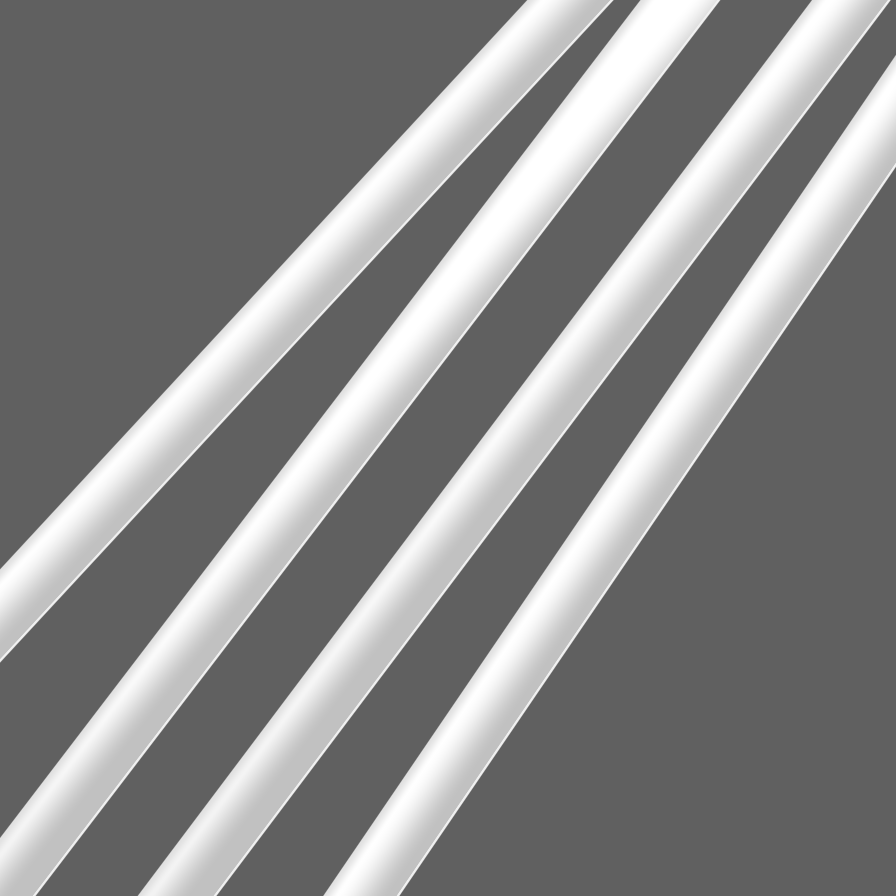
Reproduce this background procedurally as a Shadertoy shader.

```glsl
// Four glossy white rods crossing a flat grey field diagonally, lit from the upper left.

const vec3  BACKGROUND  = vec3(0.376);
const float HIGHLIGHT   = 1.0;
const float SHADOW      = 0.755;
const float EDGE_DIM    = 0.88;   // brightness factor at the left edge
const float EDGE_SPAN   = 0.20;   // part of the rod width over which it recovers
const float FALLOFF     = 0.36;   // half width of the light-to-shadow ramp
const float RIM_BRIGHT  = 0.94;
const float RIM_WIDTH   = 0.0026; // canvas units
const float SHIFT_CURVE = 1.5;    // how the ramp moves along a rod

const int ROD_COUNT = 4;

// Left edge x at the bottom, left edge x at the top, horizontal width
const vec3 RODS[ROD_COUNT] = vec3[](
    vec3(-0.3376, 0.5885, 0.0964),
    vec3(-0.0495, 0.7148, 0.0892),
    vec3( 0.1536, 0.9063, 0.0879),
    vec3( 0.3607, 1.0417, 0.0850));

// Centre of the light-to-shadow ramp at the bottom and at the top
const vec2 RAMPS[ROD_COUNT] = vec2[](
    vec2(0.50, 0.52),
    vec2(0.34, 0.98),
    vec2(0.34, 0.60),
    vec2(0.52, 0.60));

// Brightness at a position across the rod, 0 at the left edge and 1 at the right
float rodShade(float across, float rampCentre) {
    float ramp = smoothstep(rampCentre - FALLOFF, rampCentre + FALLOFF, across);
    float edge = mix(EDGE_DIM, 1.0, smoothstep(0.0, EDGE_SPAN, across));
    return mix(HIGHLIGHT, SHADOW, ramp) * edge;
}

void mainImage(out vec4 fragColor, in vec2 fragCoord) {
    vec2 uv = fragCoord / iResolution.xy;
    float pixel = 1.0 / min(iResolution.x, iResolution.y);
    vec3 color = BACKGROUND;

    for (int i = 0; i < ROD_COUNT; i++) {
        vec3 rod = RODS[i];
        float run = rod.y - rod.x;
        float slant = inversesqrt(1.0 + run * run);

        // Perpendicular distances inward from both edges
        float offset = uv.x - mix(rod.x, rod.y, uv.y);
        float fromLeft = offset * slant;
        float fromRight = (rod.z - offset) * slant;

        // Rounded body
        float along = pow(uv.y, SHIFT_CURVE);
        float centre = mix(RAMPS[i].x, RAMPS[i].y, along);
        float shade = rodShade(clamp(offset / rod.z, 0.0, 1.0), centre);

        // Thin reflected rim on the right edge
        float rim = 1.0 - smoothstep(RIM_WIDTH - 0.5 * pixel, RIM_WIDTH + 0.5 * pixel, fromRight);
        shade = mix(shade, max(shade, RIM_BRIGHT), rim);

        // Smooth silhouette
        float inside = min(fromLeft, fromRight);
        float mask = smoothstep(-0.75 * pixel, 0.75 * pixel, inside);
        color = mix(color, vec3(shade), mask);
    }

    fragColor = vec4(color, 1.0);
}
```
